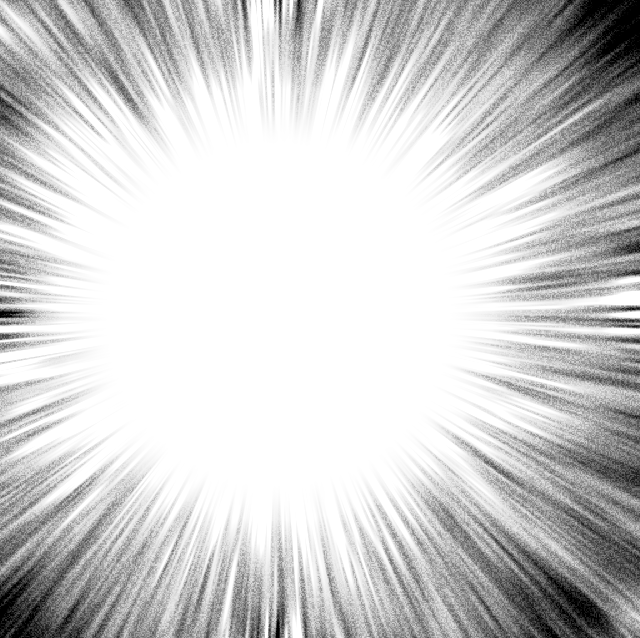
This background is drawn by a WebGL 1 fragment shader. Its source:

```glsl
precision highp float;
uniform vec2 u_resolution;

float hash(vec2 p) {
  vec3 q = fract(vec3(p.xyx) * 0.1031);
  q += dot(q, q.yzx + 33.33);
  return fract((q.x + q.y) * q.z);
}

// Value noise around the circle: wraps after `count` cells, drifts along the ray
float rayNoise(float turn, float radius, float count, float drift) {
  vec2 p = vec2(turn * count, radius * drift);
  vec2 cell = floor(p);
  vec2 f = fract(p);
  f *= f * (3.0 - 2.0 * f);
  float left = mod(cell.x, count);
  float right = mod(cell.x + 1.0, count);
  float y = cell.y + count;
  float inner = mix(hash(vec2(left, y)), hash(vec2(right, y)), f.x);
  float outer = mix(hash(vec2(left, y + 1.0)), hash(vec2(right, y + 1.0)), f.x);
  return mix(inner, outer, f.y) - 0.5;
}

// Soft round patch of tone
float patchAt(vec2 uv, vec2 center, float size) {
  vec2 d = (uv - center) / size;
  return exp(-dot(d, d));
}

void main() {
  vec2 uv = gl_FragCoord.xy / u_resolution;
  vec2 p = (uv - vec2(0.434, 0.507)) * vec2(u_resolution.x / u_resolution.y, 1.0);
  float radius = length(p);
  vec2 dir = p / max(radius, 0.001);
  float turn = atan(p.y, p.x) / 6.2831853 + 0.5;

  // Radial streaks from broad to fine
  float streak = 0.10 * rayNoise(turn, radius, 45.0, 5.0)
               + 0.17 * rayNoise(turn, radius, 130.0, 6.0)
               + 0.28 * rayNoise(turn, radius, 260.0, 7.0)
               + 0.32 * rayNoise(turn, radius, 430.0, 9.0)
               + 0.26 * rayNoise(turn, radius, 720.0, 12.0);

  // Stronger contrast where rays meet the edges along the axes
  float axis = pow(max(abs(dir.x), abs(dir.y)), 120.0);
  float edge = max(abs(uv.x - 0.5), abs(uv.y - 0.5));
  streak *= 1.0 + 2.8 * axis * smoothstep(0.43, 0.5, edge);

  // Burst falloff, a little heavier below
  float ink = max(0.0, radius - 0.338 - 0.015 * dir.y) * 1.92;
  ink += streak * smoothstep(0.26, 0.41, radius);

  // Dark patches
  ink += 0.32 * patchAt(uv, vec2(1.0, 1.0), 0.13);
  ink += 0.32 * patchAt(uv, vec2(0.0, 0.02), 0.12);
  ink += 0.25 * patchAt(uv, vec2(0.0, 0.83), 0.07);
  ink += 0.20 * patchAt(uv, vec2(0.87, 0.02), 0.09);
  ink += 0.18 * patchAt(uv, vec2(1.0, 0.32), 0.07);

  // Light patches
  ink -= 0.42 * patchAt(uv, vec2(0.01, 0.97), 0.08);
  ink -= 0.45 * patchAt(uv, vec2(0.99, 0.02), 0.05);
  ink -= 0.20 * patchAt(uv, vec2(0.01, 0.40), 0.06);

  // Fine grain only where there is tone
  float grain = hash(floor(uv * 512.0) + 7.0) - 0.5;
  ink += grain * 0.25 * smoothstep(0.02, 0.30, ink);

  float tone = 1.0 - clamp(ink, 0.0, 1.0);
  gl_FragColor = vec4(vec3(tone), 1.0);
}
```
